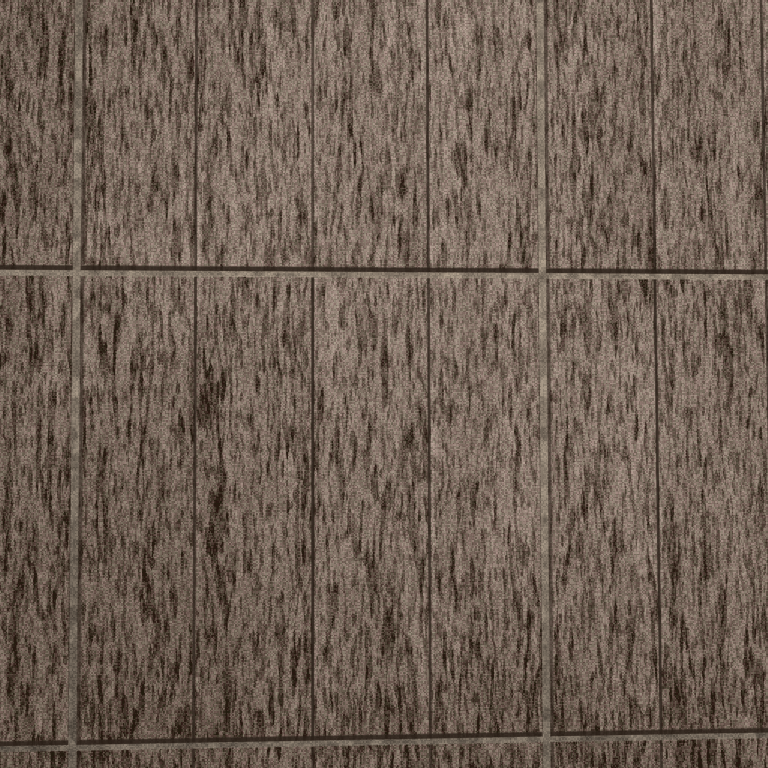
A Shadertoy shader for this texture:

```glsl
// Wood-look floor tiles seen at a slight slant: each tile holds four vertical planks,
// with pale worn grout and shadowed edges between tiles. The grain is smooth cellular
// noise stretched along the planks and clustered by layered sines.

const vec3 DARK_WOOD   = vec3(0.19, 0.14, 0.10);
const vec3 LIGHT_WOOD  = vec3(0.63, 0.56, 0.51);
const vec3 GROUT       = vec3(0.56, 0.51, 0.45);
const vec3 SHADOW      = vec3(0.17, 0.13, 0.10);
const float TILE_SIZE  = 0.61;
const float PLANKS     = 4.0;

float hash(vec2 p) {
    vec3 q = fract(vec3(p.xyx) * 0.1031);
    q += dot(q, q.yzx + 33.33);
    return fract((q.x + q.y) * q.z);
}

// Blends the random values of nearby scattered cell points.
float cellular(vec2 p) {
    vec2 base = floor(p);
    float total = 0.0, weights = 0.0;
    for (int j = -1; j <= 1; j++)
    for (int i = -1; i <= 1; i++) {
        vec2 cell = base + vec2(i, j);
        vec2 point = cell + vec2(hash(cell), hash(cell + 71.7));
        vec2 d = p - point;
        float w = exp(-6.0 * dot(d, d));
        total += w * hash(cell + 19.3);
        weights += w;
    }
    return total / weights;
}

// Slow, irregular swell in the range -1 to 1.
float layeredSines(vec2 p) {
    float a = sin(p.x + 1.7 * sin(p.y * 0.8));
    float b = sin(p.y * 1.3 + 2.1 * sin(p.x * 0.7 + 1.0));
    float c = sin(p.x * 2.3 - p.y * 1.9 + 0.6);
    return (a + b + 0.7 * c) / 2.7;
}

// Soft-edged band around zero.
float band(float d, float halfWidth, float blur) {
    return 1.0 - smoothstep(halfWidth - blur, halfWidth + blur, abs(d));
}

// Straightens the slanted, slightly bowed grid; whole numbers fall on the grout.
vec2 tileCoords(vec2 uv) {
    float u = (uv.x - 0.403) / (0.618 - 0.018 * uv.y) + 0.5;
    u += 0.028 * u * (u - 1.0);
    float v = (uv.y - 0.0255 - 0.018 * uv.x) / (0.6205 - 0.024 * uv.x);
    return vec2(u, v);
}

// Brightness of the wood from 0 (dark pore) to 1 (bare ridge).
float woodTone(vec2 p, float seed) {
    p += vec2(seed * 3.0, seed * 7.0) + 2.0;
    p.x += 0.0016 * layeredSines(p * vec2(30.0, 24.0));
    float streaks = cellular(p * vec2(230.0, 27.0));
    float fibres = cellular(p * vec2(330.0, 75.0) + 40.0);
    float bands = cellular(p * vec2(48.0, 4.0) + 90.0);
    float cluster = layeredSines(p * vec2(75.0, 9.0));
    float pores = smoothstep(0.60, 0.85, fibres + 0.08 * cluster);
    float cracks = smoothstep(0.60, 0.85, streaks + 0.12 * cluster);
    return 0.645 - 0.28 * (fibres - 0.5) - 0.15 * (streaks - 0.5)
         + 0.16 * (bands - 0.5) - 0.20 * pores - 0.28 * cracks;
}

// Uneven room light: brightest toward the upper right, dim at the foot.
float roomLight(vec2 uv) {
    vec2 d = uv - vec2(0.64, 0.78);
    return 0.125 - 0.42 * dot(d, d) + 0.04 * layeredSines(uv * 7.0);
}

void mainImage(out vec4 fragColor, in vec2 fragCoord) {
    vec2 uv = fragCoord / iResolution.xy;
    float blur = max(0.0010, 0.6 / iResolution.y);
    vec2 tile = tileCoords(uv);
    vec2 plank = vec2(floor(tile.x * PLANKS), floor(tile.y));
    float seed = hash(plank + 17.0);

    // Planks, fine speckle and light
    vec2 grain = floor(uv * 512.0);
    float speckle = hash(grain + 3.0) - 0.5;
    float tint = hash(grain + 57.0) - 0.5;
    float tone = woodTone(tile * TILE_SIZE, seed);
    tone += 0.06 * (seed - 0.5) + 0.42 * speckle + roomLight(uv);
    vec3 color = mix(DARK_WOOD, LIGHT_WOOD, clamp(tone, -0.1, 1.2));
    color += 0.03 * tint * vec3(1.0, -0.6, 0.4);

    // Narrow seams between planks, some fainter than others
    float seamIndex = round(tile.x * PLANKS);
    float seamOffset = (tile.x * PLANKS - seamIndex) * TILE_SIZE / PLANKS;
    float seamStrength = mix(0.60, 0.88, hash(vec2(seamIndex + 31.0, plank.y + 8.0)));
    color = mix(color, SHADOW, seamStrength * band(seamOffset, 0.0018, blur));
    color += 0.04 * band(seamOffset - 0.0045, 0.0015, blur);

    // Grout: shadowed edge first, then the worn pale joint
    vec2 joint = (tile - round(tile)) * TILE_SIZE;
    float wear = cellular(uv * vec2(70.0, 70.0) + 7.0);
    float shade = max(0.55 * band(joint.x - 0.002, 0.0078, 0.0015),
                      0.85 * band(joint.y - 0.003, 0.0060, 0.0015));
    color = mix(color, SHADOW, shade);
    float pale = max(band(joint.x, 0.0050, blur), band(joint.y + 0.001, 0.0038, blur));
    vec3 groutColor = GROUT * (0.84 + 0.22 * wear + 0.25 * speckle + 0.9 * roomLight(uv));
    color = mix(color, groutColor, pale * mix(0.75, 1.0, wear));

    fragColor = vec4(clamp(color, 0.0, 1.0), 1.0);
}
```
